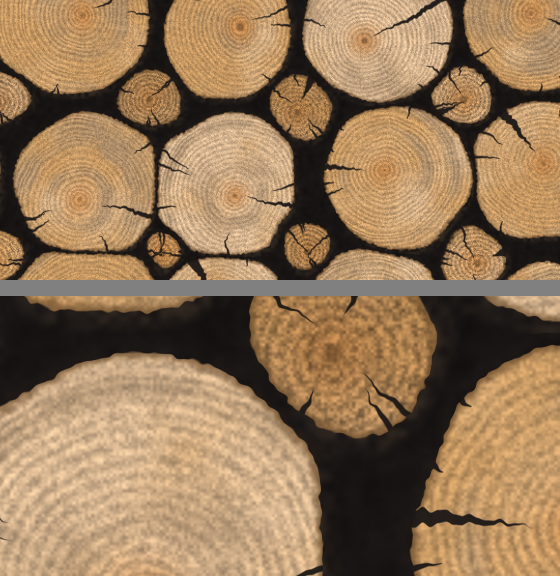
Top, the full canvas; bottom, a detail of the centre.
Give the GLSL for this texture, as a Shadertoy shader.

```glsl
#define PITCH 0.555
#define JITTER 0.2
#define GAP 0.010
#define RING_FREQ 215.0
#define GRAIN 0.34
#define PALE vec3(0.84, 0.71, 0.565)
#define OCHRE vec3(0.77, 0.59, 0.38)
#define STAIN vec3(0.64, 0.53, 0.41)
#define BROWN vec3(0.55, 0.39, 0.22)
#define HEART vec3(0.75, 0.49, 0.26)
#define BARK vec3(0.29, 0.23, 0.18)
#define DARK vec3(0.085, 0.073, 0.070)

float hash(vec2 p) {
    vec3 q = fract(p.xyx * 0.1031);
    q += dot(q, q.yzx + 33.33);
    return fract((q.x + q.y) * q.z);
}

vec2 hash2(vec2 p) { return vec2(hash(p + 3.7), hash(p + 61.3)); }

float noise(vec2 p) {
    vec2 i = floor(p), f = fract(p);
    f = f * f * (3.0 - 2.0 * f);
    return mix(mix(hash(i), hash(i + vec2(1, 0)), f.x),
               mix(hash(i + vec2(0, 1)), hash(i + 1.0), f.x), f.y);
}

float fbm(vec2 p) {
    return 0.55 * noise(p) + 0.3 * noise(p * 2.1 + 5.0) + 0.15 * noise(p * 4.3 + 9.0);
}

// Large log of a cell: centre and radius
vec3 bigLog(vec2 cell) {
    vec2 centre = cell + 0.5 + JITTER * (hash2(cell) - 0.5);
    return vec3(centre, mix(0.42, 0.53, hash(cell + 7.7)));
}

// Small log pushed into the middle of the gap between four large ones
vec3 smallLog(vec2 corner) {
    vec2 centre = corner;
    float radius = 0.0;
    for (int s = 4; s >= 0; s--) {
        vec2 away = vec2(0);
        radius = 1e3;
        for (int k = 0; k < 4; k++) {
            vec3 big = bigLog(corner - vec2(k & 1, k >> 1));
            vec2 v = centre - big.xy;
            float room = length(v) - big.z;
            if (room < radius) { radius = room; away = normalize(v); }
        }
        centre += away * 0.012 * float(s);
    }
    return vec3(centre, min(radius, 0.3));
}

// Keeps the nearest log and the distance to the runner-up
void consider(vec2 q, vec3 candidate, vec2 key, inout vec3 log1, inout vec2 id, inout vec2 dist) {
    float d = length(q - candidate.xy) - candidate.z;
    if (d < dist.x) { dist = vec2(d, dist.x); log1 = candidate; id = key; }
    else dist.y = min(dist.y, d);
}

// One wide split from the pith and short checks from the rim
float cracks(vec2 w, float radius, float edge, vec2 id, float px) {
    float dark = 0.0;
    for (int k = 0; k < 6; k++) {
        vec2 key = id + float(k) * 17.3, h = hash2(key);
        float angle = 6.2832 * hash(key + 2.9);
        vec2 dir = vec2(cos(angle), sin(angle));
        float along = dot(w, dir);
        float side = dot(w, vec2(-dir.y, dir.x));
        side += 0.035 * (noise(vec2(along * 13.0, key.x)) - 0.5)
              + 0.012 * (noise(vec2(along * 60.0, key.y)) - 0.5);
        float open = smoothstep(-0.03 - 0.16 * h.x, 0.0, edge) * step(0.0, along);
        float width = 0.006 * open;
        if (k == 0) {
            open = smoothstep(0.12 * h.x, radius * 1.1, along);
            width = mix(0.008, 0.042, h.y) * open;
        }
        float line = 1.0 - smoothstep(-px, px, abs(side) - width - 0.3 * px);
        dark = max(dark, line * smoothstep(0.0, 0.06, open));
    }
    return dark;
}

// Sawn face: growth rings, heartwood, stains and rough fibres
vec3 sawnFace(vec2 q, vec3 trunk, vec2 id, float edge, float px) {
    float small = 1.0 - smoothstep(0.25, 0.38, trunk.z);
    vec2 w = q - trunk.xy - 0.4 * trunk.z * (hash2(id + 11.0) - 0.5);
    float rho = length(w) + 0.05 * (fbm(q * 4.0) - 0.5);

    float tone = 0.5 * hash(id + 23.0) + 0.5 * fbm(q * 3.0 + id);
    vec3 wood = mix(PALE, OCHRE, smoothstep(0.36, 0.72, tone));
    float band = noise(vec2(rho * 11.0, hash(id) * 90.0));
    wood = mix(wood, STAIN, 0.8 * smoothstep(0.48, 0.8, 0.5 * band + 0.5 * fbm(q * 4.0 + 40.0)));
    wood = mix(wood, HEART, 0.65 * exp(-rho * rho * 130.0));
    wood = mix(wood, BROWN, small * (0.2 + 0.4 * hash(id + 31.0)));

    float ring = sin(rho * RING_FREQ + 5.0 * noise(vec2(rho * 22.0, id.x)));
    float ringDepth = 0.03 + 0.08 * noise(q * 6.0 + 70.0) + 0.04 * small;
    float fibre = 0.6 * noise(q * 150.0) + 0.4 * noise(q * 75.0 + 20.0) - 0.5;
    float angle = 6.2832 * hash(id + 43.0);
    float saw = noise(vec2(dot(q, vec2(cos(angle), sin(angle))) * 75.0, id.y)) - 0.5;
    wood *= 1.0 + ringDepth * ring + GRAIN * (1.0 + 0.8 * small) * fibre + 0.07 * saw;

    wood = mix(wood, BROWN * 0.7, 0.6 * exp(-rho * rho * 7000.0));
    wood = mix(wood, BROWN * 0.75, 0.7 * smoothstep(-0.022, 0.0, edge));
    return mix(wood, DARK * 1.2, 0.94 * cracks(w, trunk.z, edge, id, px));
}

void mainImage(out vec4 fragColor, in vec2 fragCoord) {
    vec2 q = fragCoord / iResolution.y / PITCH + vec2(10.0, 9.83);
    float px = 1.0 / (iResolution.y * PITCH);
    vec2 outline = q + 0.07 * (vec2(noise(q * 4.0), noise(q * 4.0 + 30.0)) - 0.5);

    // Nearest log among both sizes
    vec2 cell = floor(q), id = vec2(0), dist = vec2(1e3);
    vec3 trunk = vec3(0);
    for (int j = -1; j <= 1; j++)
    for (int i = -1; i <= 1; i++) {
        vec2 c = cell + vec2(i, j);
        consider(outline, bigLog(c), c, trunk, id, dist);
        if (min(i, j) >= 0) consider(outline, smallLog(c), c + 31.5, trunk, id, dist);
    }

    // Rounded outline, flattened where logs press together
    float press = 0.5 * (dist.x - dist.y);
    float blend = max(0.04 - abs(dist.x - press), 0.0);
    float edge = max(dist.x, press) + blend * blend / 0.16 + GAP;
    edge += 0.012 * (noise(q * 60.0) - 0.5);

    // Shadowed gaps, with bark showing on the lower right flanks
    vec2 outward = normalize(outline - trunk.xy + 1e-4);
    float flank = smoothstep(-0.3, 0.9, dot(outward, vec2(0.7, -0.7)));
    float rim = 1.0 - smoothstep(0.0, 0.06, edge);
    vec3 col = DARK * (0.75 + 0.5 * fbm(q * 25.0));
    col = mix(col, BARK, rim * (0.15 + 0.5 * flank) * noise(q * 45.0));

    float face = 1.0 - smoothstep(-px, px, edge);
    col = mix(col, sawnFace(q, trunk, id, edge, px), face);
    fragColor = vec4(clamp(col, 0.0, 1.0), 1.0);
}
```
